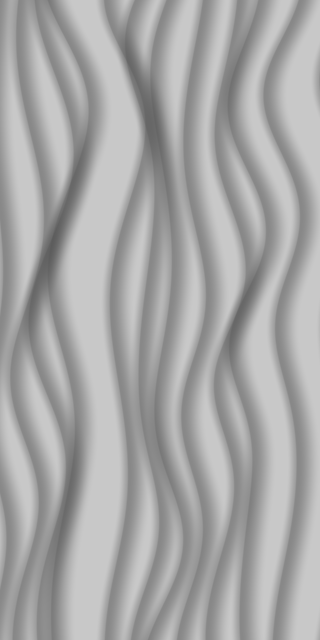
A Shadertoy shader for this background:

```glsl
// Wavy vertical folds of pale grey sheets, each edge casting a soft shade to its right.
// Every edge is a sine curve whose phase and swing drift by gradient noise;
// the shades of all edges are multiplied, so crossing edges darken each other.

// Lengths are in canvas widths.
const float SPACING      = 0.096;  // mean distance between edges
const float JITTER       = 0.95;   // scatter of edges, in spacings
const float SWING        = 0.043;  // mean sideways swing
const float SWING_CHANGE = 0.060;  // change of the swing along an edge
const float WANDER       = 0.050;  // independent drift of one edge
const float PERIOD       = 1.04;   // height of one wave
const float PHASE_DRIFT  = 0.70;   // phase change across the folds, in turns
const float LEAD         = 0.030;  // width of the soft ramp left of an edge
const float TRAIL        = 0.078;  // width of the shade right of an edge
const float EDGE_BLUR    = 0.0032; // half width of the crisp step
const float CRISP        = 0.30;   // share of the crisp step in the ramp
const float STRENGTH     = 0.50;   // darkening by one edge
const float LIGHT        = 0.785;
const float DARK         = 0.28;
const float TAU          = 6.2831853;
const int   FIRST_EDGE   = -3;
const int   LAST_EDGE    = 13;

float hash(vec2 p) {
    vec3 q = fract(p.xyx * vec3(0.1031, 0.1030, 0.0973));
    q += dot(q, q.yzx + 33.33);
    return fract((q.x + q.y) * q.z);
}

float cornerSlope(vec2 cell, vec2 offset) {
    float angle = TAU * hash(cell + 57.0);
    return dot(vec2(cos(angle), sin(angle)), offset);
}

// Gradient noise, about -0.7 to 0.7
float gradientNoise(vec2 p) {
    vec2 cell = floor(p);
    vec2 f = p - cell;
    vec2 u = f * f * f * (f * (f * 6.0 - 15.0) + 10.0);
    vec2 e = vec2(0.0, 1.0);
    float low  = mix(cornerSlope(cell, f), cornerSlope(cell + e.yx, f - e.yx), u.x);
    float high = mix(cornerSlope(cell + e, f - e), cornerSlope(cell + 1.0, f - 1.0), u.x);
    return mix(low, high, u.y);
}

// Horizontal position of an edge at height y
float edgePosition(float index, float y) {
    float centre = (index + 0.5 + JITTER * (hash(vec2(index + 20.0, 4.0)) - 0.5)) * SPACING;
    float turns = y / PERIOD + PHASE_DRIFT * gradientNoise(vec2(index * 0.23, y * 0.45 + 3.4));
    float swing = SWING + SWING_CHANGE * gradientNoise(vec2(index * 0.31 + 40.0, y * 0.8));
    float wander = WANDER * gradientNoise(vec2(index * 7.3 + 90.5, y * 0.9));
    return centre + swing * sin(TAU * turns) + wander;
}

// Shade profile across an edge: quick rise on the left, long fall on the right
float edgeShade(float d) {
    float ramp = smoothstep(-LEAD, 0.004, d);
    float crispStep = smoothstep(-EDGE_BLUR, EDGE_BLUR, d);
    float fall = 1.0 - smoothstep(0.004, TRAIL, d);
    return mix(ramp, crispStep, CRISP) * fall;
}

void mainImage(out vec4 fragColor, in vec2 fragCoord) {
    vec2 p = fragCoord / iResolution.x;

    // Light left over after the shades of all edges
    float light = 1.0;
    for (int i = FIRST_EDGE; i <= LAST_EDGE; i++) {
        float d = p.x - edgePosition(float(i), p.y);
        light *= 1.0 - STRENGTH * edgeShade(d);
    }

    fragColor = vec4(vec3(mix(DARK, LIGHT, light)), 1.0);
}
```
